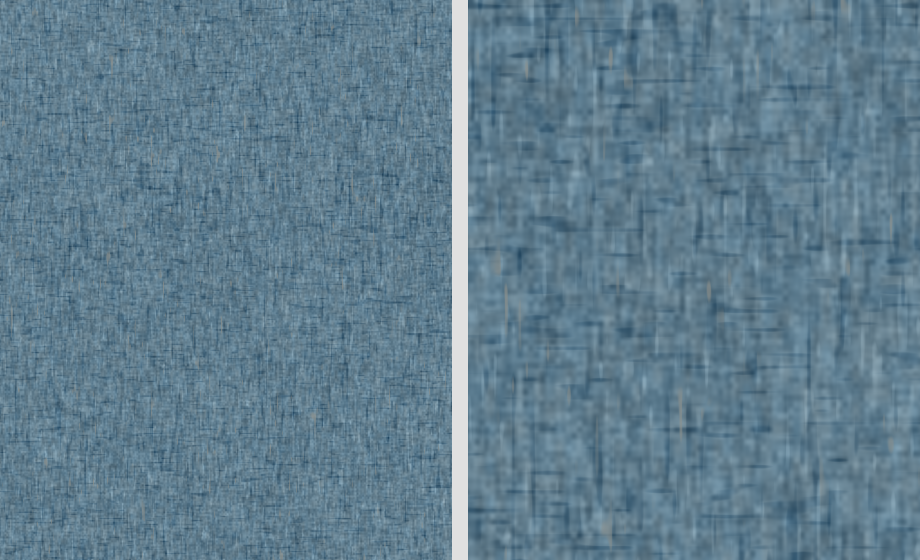
Left, the full canvas; right, a detail of the centre.
Reproduce this texture procedurally as a Shadertoy shader.

```glsl
// Blue-grey woven linen: fine upright warp and shorter level weft threads,
// each a column of smooth noise with its own random shift, over soft grain.
// Dark gaps, pale slubs and a few tan fibres are the peaks of more threads.

float hash(vec2 cell) {
    uvec2 q = uvec2(ivec2(cell)) * uvec2(1597334673u, 3812015801u);
    uint n = (q.x ^ q.y) * 1597334673u;
    n = (n ^ (n >> 15)) * 2246822519u;
    return float((n ^ (n >> 13)) >> 8) / 16777216.0;
}

float noise(vec2 p) {
    vec2 i = floor(p), f = fract(p);
    f = f * f * (3.0 - 2.0 * f);
    return mix(mix(hash(i), hash(i + vec2(1, 0)), f.x),
               mix(hash(i + vec2(0, 1)), hash(i + vec2(1, 1)), f.x), f.y);
}

// Brightness along one thread; the shift keeps thread ends from lining up
float fibre(float column, float along) {
    along += 17.0 * hash(vec2(column, 911.0));
    float i = floor(along);
    return mix(hash(vec2(column, i)), hash(vec2(column, i + 1.0)),
               smoothstep(0.0, 1.0, along - i));
}

// Threads running along y, blended softly across x
float threads(vec2 p) {
    float column = floor(p.x);
    return mix(fibre(column, p.y), fibre(column + 1.0, p.y),
               smoothstep(0.0, 1.0, p.x - column));
}

void mainImage(out vec4 fragColor, in vec2 fragCoord) {
    vec2 p = fragCoord / iResolution.y;
    vec2 across = p.yx;

    // Weave: warp, weft, grain and faint cloudy wear
    float tone = 0.115 * (threads(p * vec2(290, 55) + 40.0) - 0.5)
               + 0.080 * (threads(across * vec2(300, 75) + 700.0) - 0.5)
               + 0.095 * (noise(p * vec2(310, 270) + 1500.0) - 0.5)
               + 0.025 * (noise(p * vec2(26, 18) + 90.0) - 0.5)
               + 0.015 * (noise(p * 5.0 + 60.0) - 0.5);

    // Dark gaps in both directions, and pale upright slubs
    float warpGap = smoothstep(0.70, 0.98, threads(p * vec2(250, 38) + 2300.0));
    float weftGap = smoothstep(0.70, 0.98, threads(across * vec2(270, 48) + 3100.0));
    float slub = smoothstep(0.72, 0.98, threads(p * vec2(270, 60) + 4200.0));
    tone += 0.075 * slub - 0.085 * warpGap - 0.085 * weftGap;

    // Dye drifts between clear blue and a greyer blue
    float dye = noise(p * vec2(170, 90) + 5200.0) - 0.5;
    vec3 color = vec3(0.381, 0.495, 0.561) + tone * vec3(1.0, 1.0, 0.97);
    color += dye * vec3(-0.030, 0.004, 0.030);
    color += (warpGap + weftGap) * vec3(-0.012, 0.0, 0.012);

    // Sparse tan fibres, gathered in loose patches
    float patches = smoothstep(0.35, 0.75, noise(p * vec2(34, 24) + 6100.0));
    float tan_ = smoothstep(0.83, 0.98, threads(p * vec2(240, 45) + 7300.0));
    color = mix(color, vec3(0.56, 0.57, 0.55), 0.65 * tan_ * patches);

    fragColor = vec4(color, 1.0);
}
```
